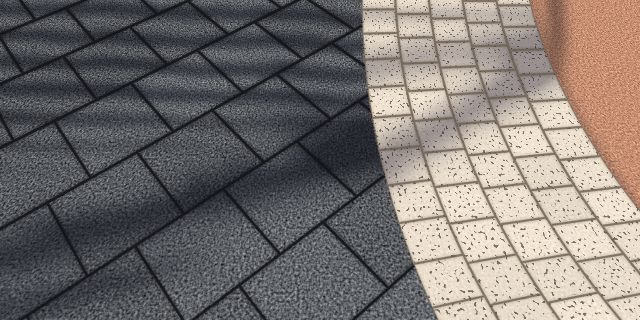
Reproduce this texture procedurally as a Shadertoy shader.

```glsl
// Sunlit paving: dark granite slabs in running bond, a curved band of pale
// speckled setts and a terracotta wall, crossed by soft railing shadows.
// Projective line families make the joints; gradient noise makes the grain.

vec2 hashGradient(vec2 cell) {
    vec3 h = fract(cell.xyx * vec3(0.1031, 0.1030, 0.0973));
    h += dot(h, h.yzx + 33.33);
    return fract((h.xx + h.yz) * h.zy) * 2.0 - 1.0;
}

float gradientNoise(vec2 p) {
    vec2 cell = floor(p), f = fract(p);
    vec2 w = f * f * f * (f * (f * 6.0 - 15.0) + 10.0);
    float a = dot(hashGradient(cell), f);
    float b = dot(hashGradient(cell + vec2(1, 0)), f - vec2(1, 0));
    float c = dot(hashGradient(cell + vec2(0, 1)), f - vec2(0, 1));
    float d = dot(hashGradient(cell + vec2(1, 1)), f - vec2(1, 1));
    return mix(mix(a, b, w.x), mix(c, d, w.x), w.y);
}

// Canvas distance to the nearest integer line of coordinate v + shift
float seamDistance(float v, float shift) {
    float slope = length(vec2(dFdx(v), dFdy(v))) * iResolution.y;
    return abs(fract(v + shift + 0.5) - 0.5) / max(slope, 1e-4);
}

float softBand(float offset, float width) {
    return exp(-offset * offset / (width * width));
}

float inkLine(float dist, float halfWidth) {
    float aa = 0.75 / iResolution.y;
    return 1.0 - smoothstep(halfWidth - aa, halfWidth + aa, dist);
}

vec3 darkSlabs(vec2 q, float grain, float wobble) {
    // Courses converge to the right, cross joints to the upper left
    float depth = (q.y + 0.375 * q.x) / (1.0 - 0.261 * q.x);
    float course = (log(1.0 + 2.207 * depth) - 0.213) / 0.245;
    float row = floor(course);
    float across = (q.x + 0.836) / (q.y + 1.172) / 0.222;
    float shift = mix(-0.92, -0.455, mod(row, 2.0));
    float joint = min(seamDistance(course, 0.0), seamDistance(across, shift));
    float tint = hashGradient(vec2(row, floor(across + shift)) + 7.0).x;

    // Railing stripes fade downward; a broad diagonal shadow lies below
    float stripes = 0.5 + 0.5 * sin(6.283 * (q.y - 0.03 * q.x + 0.02 * wobble) / 0.086);
    float shade = 0.75 * stripes * (1.0 - smoothstep(0.32, 0.62, q.y + 0.12 * q.x));
    shade += 0.85 * softBand(q.y - 0.80 + 0.28 * q.x + 0.05 * wobble, 0.085);
    shade += 0.6 * softBand(q.y - 0.98 + 0.27 * q.x + 0.04 * wobble, 0.06)
           * (1.0 - smoothstep(0.35, 0.75, q.x));
    shade += 0.5 * softBand(length((q - vec2(1.04, 0.40)) * vec2(0.7, 1.0)), 0.13);
    shade = clamp(shade + 0.15 * wobble, 0.0, 1.0);

    vec3 color = mix(vec3(0.37, 0.38, 0.395), vec3(0.155, 0.165, 0.195), shade);
    color *= 1.0 + 0.06 * tint + grain * mix(1.0, 0.75, shade);
    color = mix(color, color * 0.72, softBand(joint, 0.010));
    return mix(color, vec3(0.075, 0.08, 0.10), 0.9 * inkLine(joint, 0.0042));
}

vec3 paleSetts(vec2 q, float across, float leftEdge, vec2 ground, float grain, float wobble) {
    float column = floor(across);
    float tilted = q.y * (1.0 + 0.22 * (q.x - leftEdge));
    float along = log(1.0 + 1.067 * tilted) / 0.075;
    float shift = -0.42 - 0.21 * column;
    float joint = min(seamDistance(across, 0.0), seamDistance(along, shift));
    float tint = hashGradient(vec2(column, floor(along + shift)) + 19.0).y;

    // Diagonal shadow with fainter stripes above it
    float shade = 0.95 * softBand(q.y - 0.50 + 0.62 * (q.x - 1.22) + 0.03 * wobble, 0.075);
    shade += 0.7 * softBand(q.y - 0.19 + 0.10 * (q.x - 1.2) + 0.03 * wobble, 0.055);
    shade += 0.5 * softBand(q.y - 0.045, 0.03);
    shade += 0.45 * softBand(length(q - vec2(1.66, 0.20)), 0.11);
    shade = clamp(shade, 0.0, 1.0);

    vec3 color = mix(vec3(0.93, 0.88, 0.81), vec3(0.60, 0.565, 0.56), shade);
    color *= 1.0 + 0.03 * tint + 0.10 * grain;
    float speckle = smoothstep(0.20, 0.36, gradientNoise(ground * 150.0 + 41.0));
    color = mix(color, color * vec3(0.42, 0.41, 0.41), 0.85 * speckle);
    color *= 1.0 - 0.15 * softBand(joint, 0.008);
    return mix(color, vec3(0.43, 0.37, 0.31), 0.8 * inkLine(joint, 0.0034));
}

vec3 terracottaWall(vec2 q, float edgeDistance, float grain) {
    vec3 color = vec3(0.78, 0.56, 0.45) * (1.0 + 0.45 * grain);
    float shade = 0.75 * softBand(q.x - 1.735 - 0.05 * q.y, 0.035)
                * (1.0 - smoothstep(0.10, 0.32, q.y));
    shade += 0.35 * softBand(edgeDistance, 0.025);
    return color * mix(vec3(1.0), vec3(0.53, 0.54, 0.57), min(shade, 1.0));
}

void mainImage(out vec4 fragColor, in vec2 fragCoord) {
    // Height is one unit; y runs downward, toward the viewer
    vec2 q = vec2(fragCoord.x, iResolution.y - fragCoord.y) / iResolution.y;
    float aa = 1.0 / iResolution.y;

    // Grain coordinates that coarsen toward the viewer
    vec2 ground = vec2((q.x - 1.0) / (0.8 + q.y), log(0.8 + q.y));
    float grain = gradientNoise(ground * 190.0) + 0.6 * gradientNoise(ground * 330.0 + 13.0);
    float wobble = gradientNoise(q * vec2(4.0, 6.0)) + 0.5 * gradientNoise(q * 11.0);

    // Curved borders of the pale band
    float leftEdge = 1.130 + 0.237 * q.y * q.y;
    float rightEdge = 1.656 + 0.255 * q.y + 0.41 * q.y * q.y;
    float across = 5.0 * (q.x - leftEdge) / (rightEdge - leftEdge);

    vec3 slabs = darkSlabs(q, grain, wobble);
    vec3 setts = paleSetts(q, across, leftEdge, ground, grain, wobble);
    vec3 wall = terracottaWall(q, q.x - rightEdge, grain);

    float ragged = 0.004 * grain;
    vec3 color = mix(slabs, setts, smoothstep(-aa, aa, q.x - leftEdge + ragged));
    color = mix(color, wall, smoothstep(-aa, aa, q.x - rightEdge));
    fragColor = vec4(clamp(color, 0.0, 1.0), 1.0);
}
```
